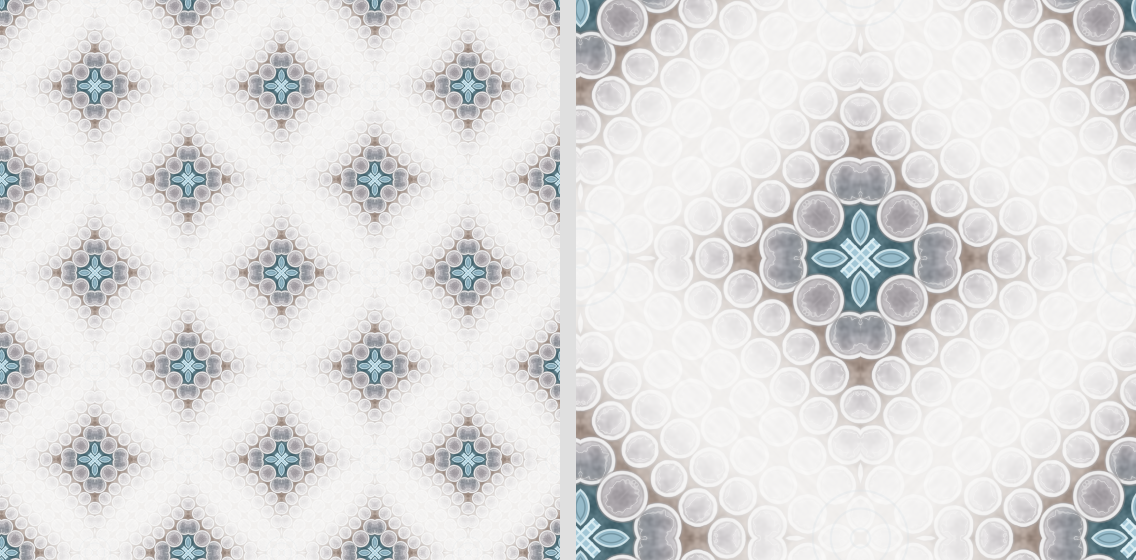
Left, the full canvas; right, a detail of the centre.
A WebGL 2 fragment shader for this pattern:

```glsl
#version 300 es
precision highp float;

uniform vec2 u_resolution;
out vec4 outColor;

const float REPEATS = 3.0;
const vec2 MOTIF_OFFSET = vec2(0.008, 0.039);
const vec3 WHITE = vec3(0.972, 0.969, 0.965);
const vec3 TEAL = vec3(0.30, 0.42, 0.46);
const vec3 BROWN = vec3(0.60, 0.53, 0.49);
const vec3 GREY = vec3(0.69, 0.67, 0.69);
const vec3 SLATE = vec3(0.53, 0.55, 0.58);
const vec3 OUTLINE = vec3(0.60, 0.58, 0.58);
const vec3 ICE = vec3(0.64, 0.78, 0.84);
const vec3 FROST = vec3(0.87, 0.94, 0.96);

vec2 gradientAt(vec2 cell) {
    vec3 h = fract(cell.xyx * vec3(0.1031, 0.1030, 0.0973));
    h += dot(h, h.yzx + 33.33);
    return fract((h.xx + h.yz) * h.zy) * 2.0 - 1.0;
}

float gradientNoise(vec2 p) {
    vec2 i = floor(p), f = fract(p);
    vec2 s = f * f * f * (f * (f * 6.0 - 15.0) + 10.0);
    vec2 e = vec2(1.0, 0.0);
    float low = mix(dot(gradientAt(i), f), dot(gradientAt(i + e), f - e), s.x);
    float high = mix(dot(gradientAt(i + e.yx), f - e.yx), dot(gradientAt(i + 1.0), f - 1.0), s.x);
    return mix(low, high, s.y);
}

// Reduces the staggered lattice to one mirrored wedge with x >= y >= 0
vec2 foldMotif(vec2 p) {
    p = abs(fract(p + 0.5) - 0.5);
    if (p.x + p.y > 0.5) p = 0.5 - p;
    return p.x < p.y ? p.yx : p;
}

float inside(float dist, float blur) {
    return 1.0 - smoothstep(-blur, blur, dist);
}

float stroke(float dist, float halfWidth, float blur) {
    return inside(abs(dist) - halfWidth, blur);
}

// Pointed oval centred on the x axis
float petalDistance(vec2 p, float centre, float halfLength, float halfWidth) {
    float sum = halfLength * halfLength / halfWidth;
    return length(p - vec2(centre, 0.5 * (halfWidth - sum))) - 0.5 * (sum + halfWidth);
}

// Glassy disc: shaded body, pale rim between thin dark lines, inner glints
vec3 bubble(vec3 base, float dist, float radius, vec3 fill, float blur, float grain) {
    float edge = smoothstep(-radius, 0.0, dist);
    vec3 body = mix(fill, WHITE, 0.45 * edge * edge) + 0.14 * grain;
    vec3 color = mix(base, body, inside(dist, blur));
    float glint = stroke(dist + 0.36 * radius + 0.016 * grain, 0.0012, blur);
    color = mix(color, WHITE, 0.40 * glint);
    color = mix(color, OUTLINE, 0.40 * stroke(dist + 0.009, 0.0010, blur));
    color = mix(color, OUTLINE, 0.50 * stroke(dist - 0.001, 0.0012, blur));
    return mix(color, vec3(0.95), 0.85 * stroke(dist + 0.004, 0.0027, blur));
}

// Staggered rows of discs running parallel to the diamond sides
vec3 bubbleRows(vec3 color, vec2 band, float blur, float grain) {
    const float SPACING = 0.073;
    for (int i = 0; i < 3; i++) {
        float row = float(i);
        float stagger = 0.5 * mod(row + 1.0, 2.0);
        float index = floor(band.y / SPACING - stagger + 0.5);
        vec2 centre = vec2(0.187 + 0.065 * row, (index + stagger) * SPACING);
        float radius = 0.035 + 0.0015 * gradientAt(vec2(index, row)).x;
        float dist = length(band - centre) - radius + 0.002 * grain;
        color = bubble(color, dist, radius, GREY + 0.03, blur, grain);
    }
    return color;
}

// Four petals around a woven cross
vec3 centreFlower(vec3 color, vec2 p, vec2 band, float blur) {
    float petal = petalDistance(p, 0.055, 0.031, 0.015);
    color = mix(color, ICE - 0.05, inside(petal, blur));
    color = mix(color, TEAL, 0.45 * stroke(petal + 0.007, 0.0013, blur));
    color = mix(color, FROST, 0.85 * stroke(petal, 0.0018, blur));
    float arm = max(band.y - 0.010, band.x - 0.042);
    color = mix(color, ICE, inside(arm, blur));
    color = mix(color, FROST, stroke(band.y - 0.007, 0.002, blur) * inside(arm, blur));
    float weave = abs(fract(band.x / 0.014) - 0.5) * 0.014;
    return mix(color, FROST, 0.8 * inside(weave - 0.002, blur) * inside(arm, blur));
}

void main() {
    vec2 uv = gl_FragCoord.xy / u_resolution;
    float blur = 0.7 * REPEATS / min(u_resolution.x, u_resolution.y);
    vec2 p = foldMotif(uv * REPEATS - MOTIF_OFFSET);
    vec2 band = vec2(p.x + p.y, p.x - p.y) * 0.70711;
    float grain = gradientNoise(p * 42.0) + 0.6 * gradientNoise(p * 110.0 + 7.0);

    // Ground between the discs
    vec3 color = mix(TEAL, BROWN, smoothstep(0.08, 0.14, length(p))) + 0.16 * grain;
    color = bubbleRows(color, band, blur, grain);

    // Lobed discs on the axes and round ones on the diagonals
    float lobe = length(p - vec2(0.138, 0.020)) - 0.043;
    color = bubble(color, lobe, 0.043, mix(SLATE, GREY, smoothstep(0.11, 0.18, p.x)), blur, grain);
    float disc = length(p - vec2(0.075)) - 0.046;
    color = bubble(color, disc, 0.046, GREY - 0.04, blur, grain);
    color = centreFlower(color, p, band, blur);

    // Bleaching away from each motif, slower along the axes
    float reach = band.x - 0.10 * band.y;
    float bleach = 0.62 * smoothstep(0.105, 0.205, reach) + 0.31 * smoothstep(0.17, 0.30, reach);
    color = mix(color, WHITE, bleach);

    // Faint rosettes and streaks in the pale ground
    float far = length(p - vec2(0.5, 0.0));
    float rings = stroke(abs(far - 0.035) - 0.018, 0.002, blur) + stroke(far - 0.085, 0.002, blur);
    color = mix(color, vec3(0.86, 0.89, 0.91), 0.35 * rings);
    color += 0.022 * gradientNoise(band * vec2(110.0, 40.0)) * bleach;
    outColor = vec4(clamp(color, 0.0, 1.0), 1.0);
}
```
